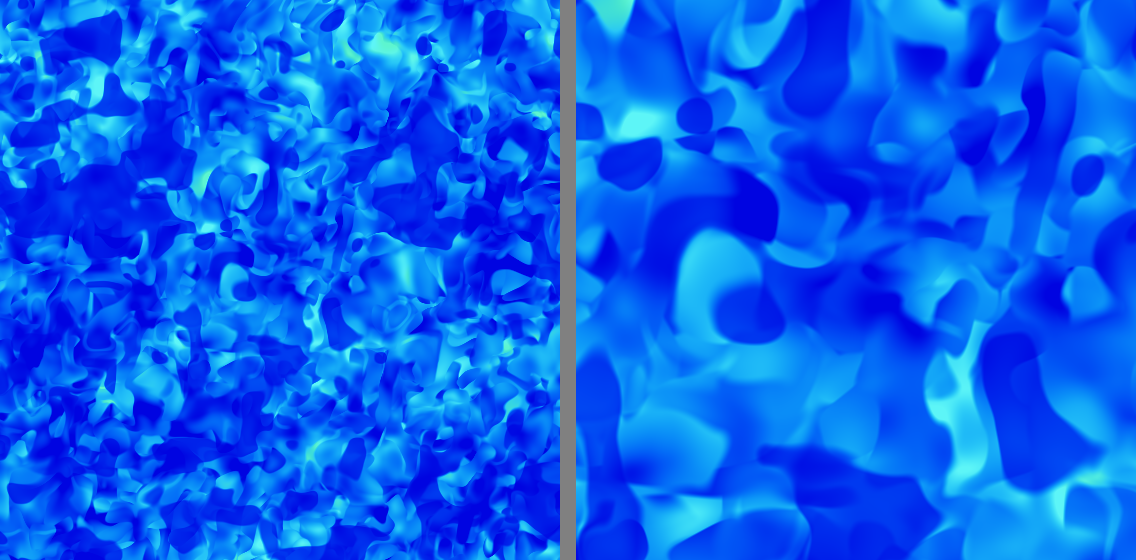
Left, the full canvas; right, a detail of the centre.
This texture is drawn by a three.js fragment shader. Its source:

```glsl
varying vec2 vUv;

float hash(vec2 cell) {
  vec3 q = fract(cell.xyx * vec3(0.1031, 0.1030, 0.0973));
  q += dot(q, q.yzx + 33.33);
  return fract((q.x + q.y) * q.z);
}

float noise(vec2 p) {
  vec2 cell = floor(p);
  vec2 f = fract(p);
  f = f * f * (3.0 - 2.0 * f);
  float low = mix(hash(cell), hash(cell + vec2(1.0, 0.0)), f.x);
  float high = mix(hash(cell + vec2(0.0, 1.0)), hash(cell + 1.0), f.x);
  return mix(low, high, f.y);
}

vec2 warp(vec2 p, float frequency, float amount) {
  vec2 q = p * frequency;
  return p + amount * (vec2(noise(q + 11.7), noise(q + 47.3)) - 0.5);
}

mat2 rotation(float angle) {
  float c = cos(angle);
  float s = sin(angle);
  return mat2(c, s, -s, c);
}

// Smooth tone inside one layer, roughly centred on zero with unit spread
float layerTone(vec2 p, float seed) {
  float broad = noise(p * 5.5 + 83.0) - 0.5;
  float local = noise(p * 20.0 + seed * 1.7 + 31.0) - 0.5;
  float fine = noise(p * 46.0 + seed + 59.0) - 0.5;
  return 2.0 * broad + 3.8 * local + 1.8 * fine;
}

// Overlapping crisp patches, each layer stretched along its own direction
float patchTone(vec2 p) {
  float tone = layerTone(p, 0.0);
  for (int i = 1; i <= 6; i++) {
    float layer = float(i);
    float seed = layer * 17.3;
    vec2 q = rotation(layer * 2.4) * p * (27.0 + layer);
    float shape = noise(q * vec2(0.8, 1.25) + seed + 100.0);
    float softness = mix(0.03, 0.07, fract(layer * 0.618));
    float mask = smoothstep(0.56 - softness, 0.56 + softness, shape);
    tone = mix(tone, layerTone(p, seed), mask);
  }
  return tone;
}

// Crisp dark blobs sitting on top, denser in some regions
float darkBlobs(vec2 p) {
  float shape = noise(p * 25.0 + 141.0) + 0.35 * (noise(p * 7.0 + 12.0) - 0.5);
  return smoothstep(0.69, 0.76, shape);
}

// Short bright slivers that come and go
float slivers(vec2 p) {
  float ridge = abs(noise(p * 27.0 + 71.0) - 0.5);
  float presence = smoothstep(0.55, 0.7, noise(p * 20.0 + 23.0));
  return (1.0 - smoothstep(0.03, 0.12, ridge)) * presence;
}

vec3 waterColour(float green, float tint) {
  float red = 0.43 * pow(green, 4.0);
  float shade = max(0.5 - green, 0.0);
  float blue = 0.97 - 0.38 * shade * shade;
  blue -= 0.16 * tint * smoothstep(0.75, 0.92, green);
  return vec3(red, green, blue);
}

void main() {
  vec2 p = warp(warp(vUv, 14.0, 0.03), 42.0, 0.01);
  float tone = patchTone(p) + 0.8 * slivers(p);
  tone = mix(tone, -1.3 + 0.3 * tone, darkBlobs(p));
  float green = clamp(0.435 + 0.225 * tone, 0.015, 0.96);
  float tint = smoothstep(0.5, 0.7, noise(p * 20.0 + 7.0));
  gl_FragColor = vec4(waterColour(green, tint), 1.0);
}
```
